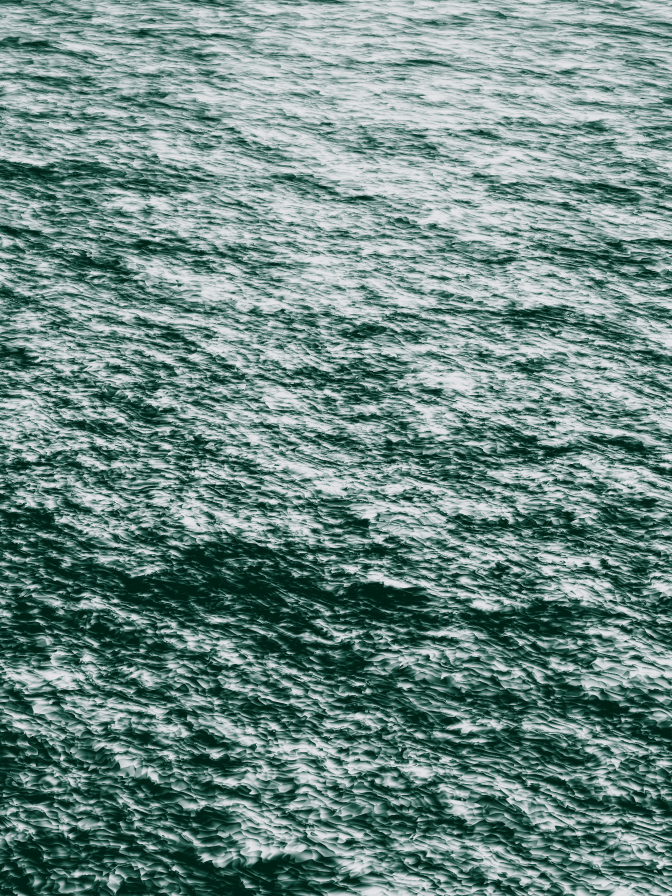
Write a Shadertoy shader that draws this texture.

```glsl
#define DEEP vec3(0.00, 0.12, 0.08)
#define BOTTLE vec3(0.09, 0.29, 0.24)
#define TEAL vec3(0.24, 0.42, 0.38)
#define SAGE vec3(0.42, 0.55, 0.53)
#define MIST vec3(0.60, 0.68, 0.68)
#define GLINT vec3(0.90, 0.90, 0.91)
#define HORIZON 1.6
#define TILT 2.2
#define RIPPLE_FREQ 8.0
#define RIPPLE_GAIN 1.4
#define SWELL_GAIN 1.15
#define CREST_SHARPNESS 38.0

vec2 hash2(vec2 cell) {
    vec3 h = fract(cell.xyx * vec3(0.1031, 0.1030, 0.0973));
    h += dot(h, h.yzx + 33.33);
    return fract((h.xx + h.yz) * h.zy);
}

// Softly blended offset from the nearest cell centre: the slope of a cusped wave
vec2 cellSlope(vec2 p) {
    vec2 cell = floor(p), local = p - cell, sum = vec2(0.0);
    float total = 1e-9;
    for (int j = -1; j <= 1; j++)
    for (int i = -1; i <= 1; i++) {
        vec2 corner = vec2(i, j);
        vec2 offset = local - corner - hash2(cell + corner);
        float weight = exp(-CREST_SHARPNESS * dot(offset, offset));
        sum += offset * weight;
        total += weight;
    }
    return sum / total;
}

// Layered sines that bend the cell borders
vec2 bend(vec2 p) {
    return p + 0.24 * sin(p.yx * vec2(1.7, 1.3) + vec2(0.4, 2.1))
             + 0.10 * sin(p.yx * vec2(4.1, 3.7) + p * 1.9);
}

// Long crests with dark faces turned to the viewer
float swell(vec2 water) {
    vec2 p = vec2(water.x * 2.5, water.y * 5.0 + water.x * 0.9);
    p += 0.09 * sin(p.yx * vec2(5.0, 7.0)) + 0.05 * sin(p.yx * 17.0 + p);
    vec2 slope = cellSlope(bend(p) + 7.0);
    float face = smoothstep(0.05, 0.55, slope.y);
    float patches = 0.75 + 0.35 * sin(water.x * 7.0 + 2.0 * sin(water.y * 4.0));
    return 0.22 - face * patches - 0.2 * slope.y;
}

// Facets from broad waves down to fine ripples, each bent by the coarser ones
float ripples(vec2 water, float stretch) {
    vec2 drift = vec2(0.0);
    float light = 0.0, freq = RIPPLE_FREQ;
    for (int i = 0; i < 5; i++) {
        float layer = float(i);
        vec2 p = water * freq * vec2(0.8, 1.0);
        p.y += p.x * 0.35 * sin(layer * 2.3 + 1.0);
        vec2 slope = cellSlope(bend(p + drift) + layer * 19.0);
        float visible = smoothstep(0.0008, 0.005, 1.0 / (freq * stretch));
        light -= visible * dot(slope, vec2(0.6, 1.0)) * (0.65 + 0.16 * layer);
        drift = drift + slope * 0.4;
        freq *= 2.0;
    }
    return light;
}

// Broad brightness: sky glare from the top, deep water at the lower left
float glare(vec2 uv) {
    float column = exp(-pow((uv.x - 0.62) / 0.32, 2.0));
    float base = mix(-0.68, 0.1, smoothstep(0.0, 0.95, uv.y));
    return base + column * 0.7 * smoothstep(0.1, 0.9, uv.y)
         + 0.35 * (uv.x - 0.5) * (1.0 - uv.y);
}

vec3 waterColour(float tone) {
    vec3 colour = mix(DEEP, BOTTLE, smoothstep(0.0, 0.20, tone));
    colour = mix(colour, TEAL, clamp((tone - 0.20) / 0.135, 0.0, 1.0));
    colour = mix(colour, SAGE, clamp((tone - 0.335) / 0.165, 0.0, 1.0));
    colour = mix(colour, MIST, clamp((tone - 0.50) / 0.195, 0.0, 1.0));
    return mix(colour, GLINT, clamp((tone - 0.695) / 0.305, 0.0, 1.0));
}

vec3 sea(vec2 uv) {
    // Perspective onto the water plane
    float depth = 1.0 / (HORIZON - uv.y);
    vec2 water = vec2((uv.x - 0.5) * 0.75 * depth, TILT * depth);
    float calm = mix(1.0, 0.8, smoothstep(0.5, 1.0, uv.y));
    float light = RIPPLE_GAIN * ripples(water, TILT * depth * depth);
    light = calm * (light + SWELL_GAIN * swell(water)) + glare(uv);
    return waterColour(0.5 + 0.5 * tanh(0.9 * light));
}

void mainImage(out vec4 fragColor, in vec2 fragCoord) {
    // Four samples per pixel smooth the crest lines
    vec3 colour = vec3(0.0);
    for (int k = 0; k < 4; k++) {
        vec2 jitter = vec2(k % 2, k / 2) * 0.5 - 0.25;
        colour += sea((fragCoord + jitter) / iResolution.xy);
    }
    fragColor = vec4(colour * 0.25, 1.0);
}
```
